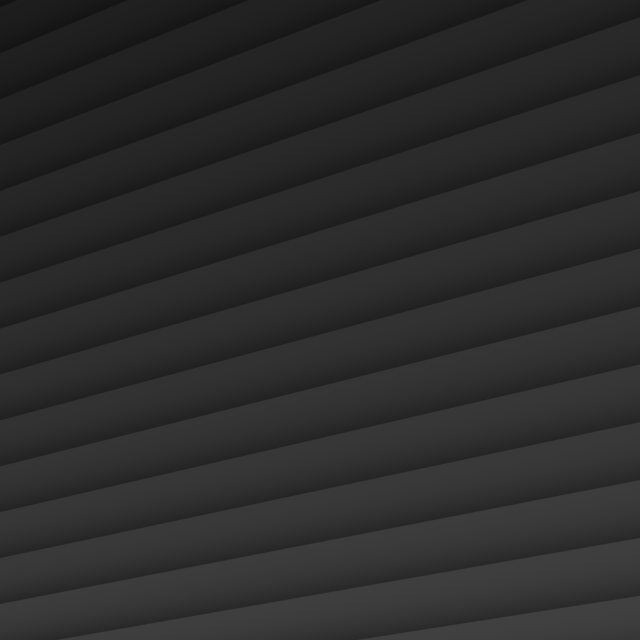
Reproduce this background procedurally as a WebGL 2 fragment shader.

```glsl
#version 300 es
precision highp float;

uniform vec2 u_resolution;
out vec4 outColor;

// Fan geometry, as (left side, right side), measured down from the top
const vec2 FIRST_EDGE = vec2(0.0833, -0.3347);
const vec2 BAND_HEIGHT = vec2(0.0717, 0.0904);

// Shading
const float BASE_GREY = 0.125;
const float GREY_STEP = 0.0091;
const float SHADOW_DEPTH = 0.34;
const float SHADOW_CURVE = 2.3;

// Continuous band index: its whole values are the slanted edges
float bandCoordinate(vec2 p) {
    float firstEdge = mix(FIRST_EDGE.x, FIRST_EDGE.y, p.x);
    float height = mix(BAND_HEIGHT.x, BAND_HEIGHT.y, p.x);
    return (p.y - firstEdge) / height;
}

// Each band is lighter than the one above and darkens towards its lower edge
float bandGrey(float index, float t) {
    float grey = BASE_GREY + GREY_STEP * index;
    return grey * (1.0 - SHADOW_DEPTH * pow(t, SHADOW_CURVE));
}

void main() {
    vec2 uv = gl_FragCoord.xy / u_resolution;
    float band = bandCoordinate(vec2(uv.x, 1.0 - uv.y));
    float pixel = fwidth(band);

    // Blend the nearest edge over one pixel
    float edge = floor(band + 0.5);
    float offset = band - edge;
    float above = bandGrey(edge - 1.0, clamp(1.0 + offset, 0.0, 1.0));
    float below = bandGrey(edge, clamp(offset, 0.0, 1.0));
    float coverage = clamp(offset / pixel + 0.5, 0.0, 1.0);

    outColor = vec4(vec3(mix(above, below, coverage)), 1.0);
}
```
